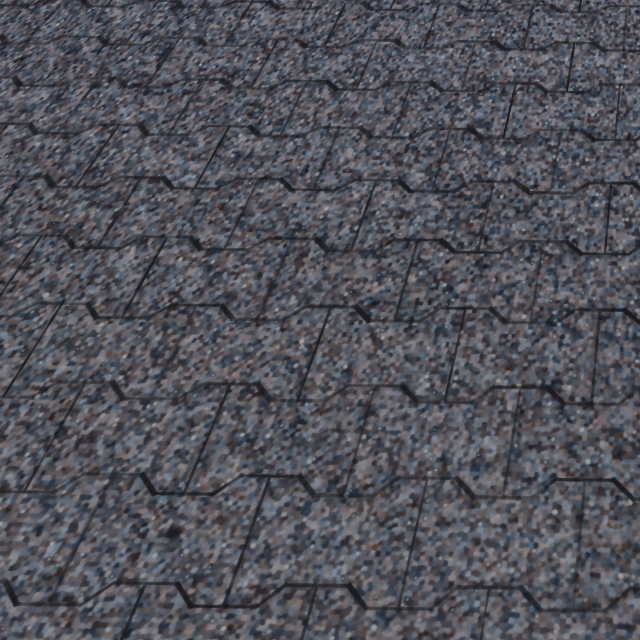
A three.js fragment shader for this texture:

```glsl
// Interlocking grey paving stones receding upward in gentle perspective.
// Canvas points are projected to (stone, row) units; trapezoid waves part the
// rows, slanted half-offset joints part the stones, cellular noise adds grit.
varying vec2 vUv;

vec3 hash3(vec2 p) {
  vec3 q = vec3(dot(p, vec2(127.1, 311.7)), dot(p, vec2(269.5, 183.3)), dot(p, vec2(419.2, 371.9)));
  return fract(sin(q) * 43758.55);
}

// Soft cellular grit: rgb is the blended random grain, a is the bright chips.
vec4 grit(vec2 p) {
  vec2 cell = floor(p);
  vec3 sum = vec3(0.0);
  float total = 0.0, chips = 0.0;
  for (int j = -1; j <= 1; j++) {
    for (int i = -1; i <= 1; i++) {
      vec2 id = cell + vec2(float(i), float(j));
      vec3 h = hash3(id);
      vec2 d = p - id - 0.15 - 0.7 * h.xy;
      float weight = exp(-5.0 * dot(d, d));
      vec3 grain = hash3(id + 57.0);
      sum += grain * weight;
      total += weight;
      float radius = 0.4 + 0.5 * grain.y;
      chips = max(chips, step(0.955, h.z) * (0.5 + 0.5 * grain.x)
        * (1.0 - smoothstep(0.25 * radius, radius, length(d))));
    }
  }
  return vec4(sum / total, chips);
}

// Layered sines for broad patches of wear.
float patches(vec2 p) {
  return sin(p.x * 3.1 + 1.7 * sin(p.y * 2.3)) * 0.5
    + sin(p.y * 4.7 + p.x * 2.9 + 1.3 * sin(p.x * 5.1)) * 0.3
    + sin(p.x * 11.3 - p.y * 7.9) * 0.2;
}

void main() {
  // Perspective: depth is the distance below the horizon line.
  float depth = 2.0885 - vUv.y - 0.012 * (vUv.x - 0.5);
  float slant = (vUv.x - 1.077) / depth;
  float along = slant / 0.134;
  float rowPos = 21.62 / depth - 10.70;

  // Nearest row joint, a trapezoid wave shifted half a stone per row.
  float joint = floor(rowPos + 0.5);
  float phase = fract(along + 0.665 - 0.5 * joint);
  float wave = 0.092 * clamp((0.25 - abs(phase - 0.5)) / 0.065, -1.0, 1.0);
  float offset = rowPos - joint - wave;
  float ramp = 1.0 - smoothstep(0.06, 0.08, abs(abs(phase - 0.5) - 0.25));
  float notch = 1.0 - smoothstep(0.05, 0.10, abs(phase - 0.75));
  float rowDist = abs(offset) * depth * depth / 21.62 * mix(1.0, 0.65, ramp);

  // Slanted joints between the stones of one row.
  float row = joint - step(offset, 0.0);
  float stonePos = along + 0.665 - 0.5 * row;
  float stoneDist = abs(fract(stonePos + 0.5) - 0.5) * 0.134 * depth / sqrt(1.0 + slant * slant);
  vec3 stone = hash3(vec2(floor(stonePos), row));
  vec3 seam = hash3(vec2(floor(stonePos + 0.5), row + 31.0));
  vec3 edge = hash3(vec2(floor((along + 0.665 - 0.5 * joint) * 2.0 + 0.5), joint + 73.0));

  // Grit keeps its proportions while shrinking with distance.
  vec2 ground = vec2(slant, -log(depth));
  vec4 fine = grit(ground * 255.0);
  vec4 coarse = grit(ground * 125.0 + 19.0);
  float wear = patches(ground * 9.0);

  // Stone surface.
  vec3 color = vec3(0.338, 0.338, 0.367);
  color += 0.33 * (fine.r - 0.5) + 0.13 * (coarse.r - 0.5);
  color += vec3(0.07, 0.0, -0.06) * (fine.g - 0.5) + vec3(0.05, -0.01, -0.03) * (coarse.g - 0.5);
  color += 0.014 * wear + 0.03 * (stone.x - 0.5);
  color += vec3(-0.005, 0.0, 0.012) * smoothstep(0.5, 1.0, vUv.y);
  vec3 chipColor = mix(vec3(0.55, 0.67, 0.70), vec3(0.70, 0.67, 0.67), fine.b);
  color = mix(color, chipColor, 0.75 * fine.a);
  color = mix(color, chipColor, 0.22 * coarse.a);

  // Rare dark stains inside a stone.
  vec2 spot = vec2(fract(stonePos) - 0.3 - 0.4 * stone.y, (fract(rowPos) - 0.5) * 0.7);
  float stain = step(0.95, stone.z) * (1.0 - smoothstep(0.03, 0.10, length(spot) + 0.03 * fine.r));
  color *= 1.0 - 0.45 * stain;

  // Joints: a dark core with a faint dirty rim, broken up by wear.
  float broken = 0.85 + 0.25 * patches(ground * 40.0 + 5.0);
  float near = smoothstep(2.0, 1.2, depth) * 0.0;
  near = 1.0 - 0.25 * smoothstep(0.55, 1.0, vUv.y);
  float rowInk = clamp((0.40 + 0.50 * edge.x) * broken * near + 0.35 * notch, 0.0, 0.95);
  float seamInk = clamp((0.35 + 0.75 * seam.x) * broken, 0.0, 0.95);
  float rowWidth = depth * (0.0011 + 0.0005 * edge.y + 0.0006 * notch);
  float seamWidth = depth * (0.0008 + 0.0005 * seam.y);
  float rowLine = 1.0 - smoothstep(rowWidth * 0.5, rowWidth + 0.0014, rowDist);
  float seamLine = 1.0 - smoothstep(seamWidth * 0.5, seamWidth + 0.0014, stoneDist);
  float rim = exp(-min(rowDist, stoneDist) / (0.0035 * depth));
  color *= 1.0 - 0.16 * rim;
  color = mix(color, vec3(0.10, 0.10, 0.115), max(rowLine * rowInk, seamLine * seamInk));

  gl_FragColor = vec4(clamp(color, 0.0, 1.0), 1.0);
}
```
